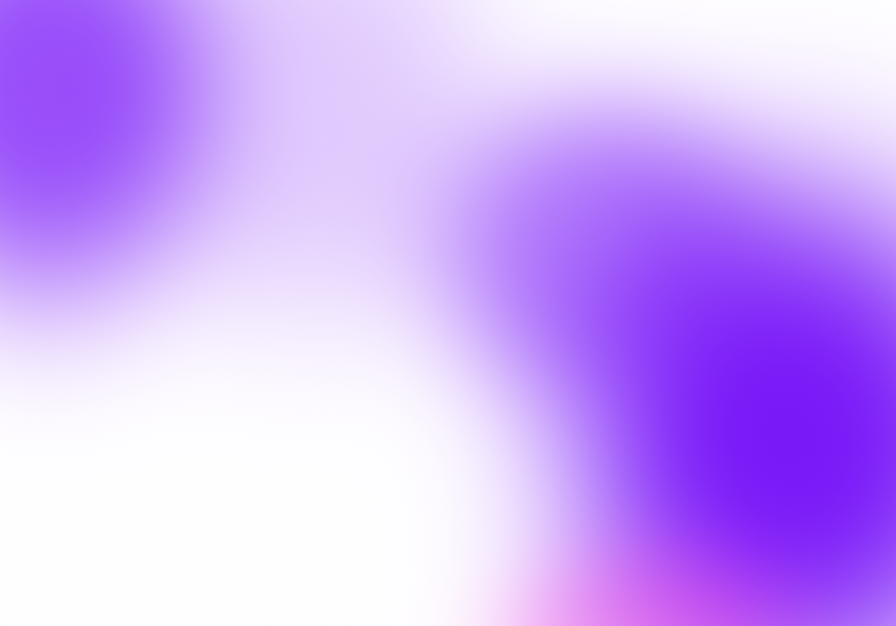
Write a WebGL 2 fragment shader that draws this background.

```glsl
#version 300 es
precision highp float;

uniform vec2 u_resolution;
out vec4 outColor;

// Soft elliptical glow: flat core, smooth shoulder, fast falloff
float glow(vec2 p, vec2 center, vec2 radius, float strength) {
  float r = length((p - center) / radius);
  return strength * exp(-r * r * r);
}

float hash(vec2 p) {
  return fract(sin(dot(p, vec2(12.9898, 78.233))) * 43758.5453);
}

void main() {
  // Canvas heights, origin at the lower left
  vec2 p = gl_FragCoord.xy / u_resolution.y;
  p.x *= 1.43 * u_resolution.y / u_resolution.x;

  const vec3 paper = vec3(0.998, 0.996, 1.0);
  const vec3 violet = vec3(0.42, 0.0, 0.97);
  const vec3 pink = vec3(0.95, 0.2, 0.88);

  // Light left over after each violet glow covers the paper
  float clear = 1.0;
  clear *= 1.0 - glow(p, vec2(0.074, 0.861), vec2(0.27, 0.35), 0.69);   // upper left
  clear *= 1.0 - glow(p, vec2(0.493, 0.833), vec2(0.297, 0.353), 0.2);  // pale haze
  clear *= 1.0 - glow(p, vec2(1.264, 0.294), vec2(0.362, 0.418), 0.9);  // deep core
  clear *= 1.0 - glow(p, vec2(0.957, 0.6), vec2(0.27, 0.251), 0.5);     // core shoulder
  vec3 color = mix(violet, paper, clear);

  // Pink bloom on the bottom edge
  color = mix(color, pink, glow(p, vec2(1.041, -0.041), vec2(0.242, 0.177), 0.42));

  // Faint dither against banding
  color += (hash(gl_FragCoord.xy) - 0.5) / 255.0;
  outColor = vec4(clamp(color, 0.0, 1.0), 1.0);
}
```
